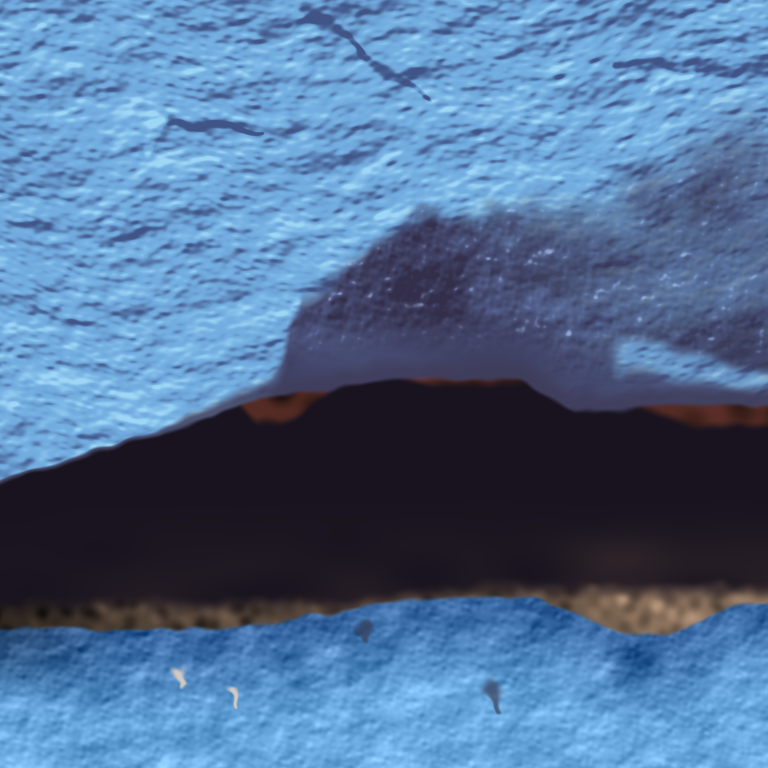
Give the GLSL for this texture, as a WebGL 2 fragment shader.

```glsl
#version 300 es
precision highp float;
// Peeling blue paint curling over a dark horizontal gap, with a painted ledge below.
#define PAINT_LIGHT vec3(0.62, 0.84, 0.96)
#define PAINT_MID vec3(0.45, 0.68, 0.88)
#define PAINT_DARK vec3(0.25, 0.33, 0.53)
#define SHADE_DEEP vec3(0.2, 0.18, 0.29)
#define SHADE_BLUE vec3(0.33, 0.38, 0.56)
#define GAP_COLOR vec3(0.095, 0.075, 0.12)
#define RUST vec3(0.37, 0.19, 0.16)
#define SAND vec3(0.55, 0.45, 0.37)
#define GRAIN vec2(13, 25)
#define EDGE 0.004
uniform vec2 u_resolution;
out vec4 outColor;

float hash(vec2 p) { return fract(sin(dot(p, vec2(127.1, 311.7))) * 43758.5); }

// Cellular noise: signed soft blobs, one per jittered cell
float blobs(vec2 p) {
  float sum = 0.0;
  for (int k = 0; k < 9; k++) {
    vec2 g = floor(p) + vec2(k % 3 - 1, k / 3 - 1);
    vec2 d = g + vec2(hash(g), hash(g + 19.3)) - p;
    float f = max(0.0, 1.0 - dot(d, d));
    sum += (hash(g + 57.1) * 2.0 - 1.0) * f * f * f;
  }
  return sum;
}

float layers(vec2 p) {
  float sum = 0.0, amp = 1.0;
  for (int i = 0; i < 4; i++) {
    sum += amp * blobs(p);
    p = p * 1.9 + 13.7;
    amp *= 0.65;
  }
  return sum;
}

// Light from the upper left across the layered height
float relief(vec2 p, vec2 scale) {
  return layers(p * scale) - layers((p + vec2(-0.003, 0.005)) * scale);
}

float ramp(float a, float b, float x) { return clamp((x - a) / (b - a), 0.0, 1.0); }

// Soft stroke that tapers toward its second end
float stroke(vec2 p, vec2 a, vec2 b, float width) {
  vec2 ab = b - a;
  float t = ramp(0.0, dot(ab, ab), dot(p - a, ab));
  return 1.0 - smoothstep(0.2, 1.0, length(p - a - ab * t) / (width * (1.0 - 0.6 * t)));
}

// Outlines of the lip, the shaded hollow and the ledge
float lipEdge(float x) {
  return 0.371 + 0.079 * ramp(0.0, 0.26, x) + 0.032 * ramp(0.26, 0.34, x)
    + 0.024 * smoothstep(0.34, 0.52, x) - 0.041 * smoothstep(0.67, 0.75, x)
    + 0.008 * smoothstep(0.79, 0.86, x);
}
float hollowTop(float x) {
  return 0.49 + 0.11 * ramp(0.345, 0.39, x) + 0.115 * (smoothstep(0.36, 0.56, x) + smoothstep(0.76, 1.0, x));
}
float ledgeEdge(float x) {
  return 0.18 + 0.043 * smoothstep(0.24, 0.62, x) - 0.05 * smoothstep(0.67, 0.84, x)
    + 0.041 * smoothstep(0.86, 0.97, x);
}

vec3 paint(float light) {
  vec3 c = mix(PAINT_DARK, PAINT_MID, smoothstep(-0.6, 0.08, light));
  return mix(c, PAINT_LIGHT, smoothstep(0.05, 0.6, light));
}

vec3 upperPaint(vec2 p, float rise) {
  // Brush grain, cracks and raised flakes
  vec2 q = p + vec2(0, 0.16 * (0.45 - p.x) * p.x + 0.006 * sin(p.x * 17.0 + p.y * 9.0));
  float light = relief(q, GRAIN) * 0.8, broad = blobs(p * vec2(5, 9) + 3.0);
  vec2 w = p + 0.003 * sin(p.yx * 80.0) + 0.004 * blobs(p * 40.0);
  float crack = stroke(w, vec2(1.02, 0.908), vec2(0.8, 0.918), 0.018)
    + stroke(w, vec2(0.4, 0.99), vec2(0.47, 0.935), 0.016)
    + stroke(w, vec2(0.47, 0.93), vec2(0.56, 0.872), 0.011)
    + stroke(w, vec2(0.22, 0.842), vec2(0.34, 0.828), 0.01);
  float flake = stroke(w, vec2(0.9, 0.905), vec2(0.81, 0.9), 0.011)
    + stroke(w, vec2(0.2, 0.845), vec2(0.197, 0.8), 0.018);
  vec3 c = paint(light + 0.13 * broad - 0.5 * crack + 0.35 * flake);

  // Shaded hollow: crisp on the left, broken up toward the right
  float right = smoothstep(0.55, 0.95, p.x), soft = mix(0.018, 0.08, right);
  float top = hollowTop(w.x) + 0.014 * blobs(p * 38.0) + 0.05 * right * blobs(p * 13.0);
  float shade = smoothstep(-soft, soft, top - p.y) * smoothstep(0.335, 0.375, w.x);
  shade *= 1.0 - right * (0.1 + 0.3 * smoothstep(-0.2, 0.5, broad));
  float clear = smoothstep(0.02, 0.11, rise), speck = relief(p, vec2(23));
  float sheen = 0.42 + 0.35 * blobs(p * vec2(8, 13) + 5.0) + 0.7 * speck * clear
    + 0.5 * stroke(w, vec2(0.64, 0.615), vec2(0.73, 0.6), 0.05);
  vec3 hollow = mix(SHADE_DEEP, SHADE_BLUE, clamp(sheen, 0.0, 1.3));
  c = mix(c, hollow + 0.25 * clear * smoothstep(0.35, 0.9, speck), shade);

  // Lit fold at lower right and dim rolled rim
  c = mix(c, paint(light), 0.8 * stroke(w, vec2(0.82, 0.54), vec2(1.08, 0.478), 0.034));
  float rim = 0.006 + 0.026 * smoothstep(0.15, 0.36, p.x);
  return mix(vec3(0.25, 0.24, 0.36), c, 0.15 + 0.85 * smoothstep(0.3, 1.0, rise / rim));
}

vec3 lowerPaint(vec2 p, float depth) {
  float light = relief(p, vec2(20, 24)) * 0.7 + 0.25 * blobs(p * 17.0) + 0.2 * blobs(p * 41.0);
  vec3 c = mix(vec3(0.21, 0.4, 0.63), vec3(0.4, 0.65, 0.86), smoothstep(0.0, 0.13, depth));
  c = (c + light * 0.24) * (1.0 - 0.3 * smoothstep(0.18, 0.0, p.x) * smoothstep(0.08, 0.2, p.y));
  // Pits and pale chips
  vec2 w = p + 0.006 * blobs(p * 70.0);
  float pit = stroke(w, vec2(0.64, 0.102), vec2(0.65, 0.075), 0.018)
    + stroke(w, vec2(0.475, 0.182), vec2(0.475, 0.165), 0.014);
  float chip = stroke(w, vec2(0.235, 0.125), vec2(0.24, 0.112), 0.016)
    + stroke(w, vec2(0.302, 0.1), vec2(0.308, 0.08), 0.009);
  return mix(mix(c, vec3(0.24, 0.27, 0.38), 0.75 * pit), vec3(0.82, 0.79, 0.76), chip);
}

void main() {
  vec2 p = gl_FragCoord.xy / u_resolution;
  float rough = blobs(p * 42.0);
  float rise = p.y - lipEdge(p.x) - EDGE * rough, depth = ledgeEdge(p.x) + EDGE * rough - p.y;
  // Dark gap with brown dust, then the sandy ledge
  float dust = smoothstep(0.36, 0.21, p.y) * (0.5 + 0.5 * blobs(p * vec2(9, 18)));
  vec3 c = GAP_COLOR + dust * vec3(0.14, 0.11, 0.07) * ramp(-0.2, 0.8, p.x);
  float sandTop = 0.213 + 0.02 * smoothstep(0.42, 0.62, p.x) + 0.006 * rough;
  float grit = (0.6 + 0.3 * blobs(p * 60.0) + 0.4 * ramp(0.68, 0.85, p.x)) * (0.5 + 0.5 * ramp(0.0, 0.2, p.x));
  c = mix(c, SAND * grit, smoothstep(0.012, -0.018, p.y - sandTop));
  // Rusty underside of the lip
  float rust = 0.036 * smoothstep(0.305, 0.34, p.x) * smoothstep(0.445, 0.37, p.x)
    + 0.01 * smoothstep(0.5, 0.57, p.x) * smoothstep(0.7, 0.66, p.x) + 0.03 * smoothstep(0.81, 0.91, p.x);
  float under = smoothstep(-EDGE, 0.012, rise + rust) * smoothstep(0.0, 0.008, rust);
  c = mix(c, RUST * (0.9 + 0.5 * blobs(p * 30.0)), under);
  if (rise > -EDGE) c = mix(c, upperPaint(p, rise), smoothstep(-EDGE, EDGE, rise));
  if (depth > -EDGE) c = mix(c, lowerPaint(p, depth), smoothstep(-EDGE, EDGE, depth));
  outColor = vec4(c, 1);
}
```
